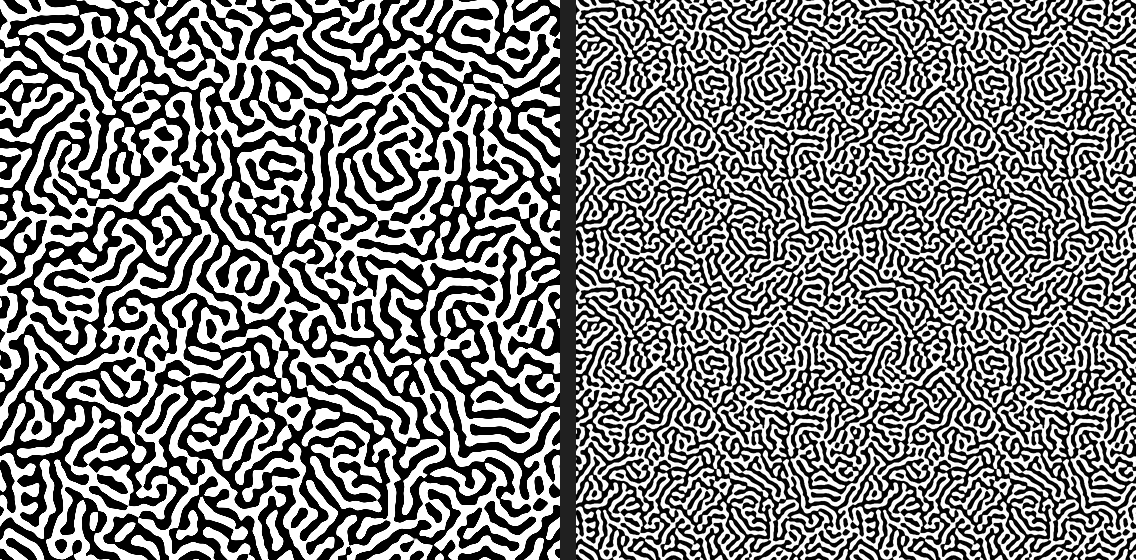
Left, the tile; right, the same tile 2 across and 2 down.
Write a WebGL 1 fragment shader that draws this pattern.

```glsl
precision highp float;

uniform vec2 u_resolution;

const float TAU = 6.2831853;
const float STRIPES = 35.0;      // stripe periods across the canvas
const float CELLS = 42.0;        // wavelet cells across the canvas
const float SEED_REACH = 9.0;    // squared radius of a random wavelet, in cells
const float DRAW_REACH = 4.0;    // squared radius of a drawn wavelet, in cells
const float EDGE_PIXELS = 0.3;   // half width of the smoothed edge
const vec3 BLACK = vec3(0.0);
const vec3 WHITE = vec3(1.0);

vec2 wrapCell(vec2 cell) {
    return floor(mod(cell + 0.5, CELLS));
}

vec2 hash2(vec2 cell, float seed) {
    vec3 q = fract((cell.xyx + seed) * vec3(0.1031, 0.1030, 0.0973));
    q += dot(q, q.yzx + 33.33);
    return fract((q.xx + q.yz) * q.zy);
}

vec2 randomUnit(vec2 cell, float seed) {
    return normalize(hash2(cell, seed) - 0.4999);
}

// Complex plane wave along the normal, fading out at the reach
vec2 wavelet(vec2 offset, vec2 normal, vec2 phasor, float reach) {
    float fade = max(0.0, 1.0 - dot(offset, offset) / reach);
    float angle = TAU * STRIPES / CELLS * dot(offset, normal);
    float c = cos(angle);
    float s = sin(angle);
    vec2 z = vec2(phasor.x * c - phasor.y * s, phasor.x * s + phasor.y * c);
    return z * fade * fade * fade;
}

// Best single stripe through a cell of random waves: normal (xy), phasor (zw)
vec4 localStripe(vec2 cell) {
    float value = 0.0;
    vec2 slope = vec2(0.0);
    vec3 bend = vec3(0.0);
    for (int y = -2; y <= 2; y++) {
        for (int x = -2; x <= 2; x++) {
            vec2 offset = vec2(float(x), float(y));
            vec2 source = wrapCell(cell + offset);
            vec2 n = randomUnit(source, 13.3);
            vec2 z = wavelet(-offset, n, randomUnit(source, 127.1), SEED_REACH);
            value += z.x;
            slope -= n * z.y;
            bend += z.x * vec3(n.x * n.x, n.x * n.y, n.y * n.y);
        }
    }
    // Main axis of a tensor that does not depend on the phase
    vec3 tensor = vec3(slope.x * slope.x, slope.x * slope.y, slope.y * slope.y) + value * bend;
    float angle = 0.5 * atan(2.0 * tensor.y, tensor.x - tensor.z + 0.000001);
    vec2 normal = vec2(cos(angle), sin(angle));
    vec2 phasor = normalize(vec2(value + 0.000001, -dot(normal, slope)));
    return vec4(normal, phasor);
}

// Signed distance to the nearest stripe edge, in stripe phase
float labyrinth(vec2 p) {
    vec2 base = floor(p);
    float value = 0.0;
    vec2 slope = vec2(0.0);
    for (int y = -1; y <= 2; y++) {
        for (int x = -1; x <= 2; x++) {
            vec2 cell = base + vec2(float(x), float(y));
            vec4 stripe = localStripe(cell);
            vec2 z = wavelet(p - cell, stripe.xy, stripe.zw, DRAW_REACH);
            value += z.x;
            slope -= stripe.xy * z.y;
        }
    }
    return value / max(length(slope), 0.02);
}

void main() {
    vec2 p = gl_FragCoord.xy / u_resolution * CELLS;
    float edge = EDGE_PIXELS * TAU * STRIPES / min(u_resolution.x, u_resolution.y);
    float stripe = smoothstep(-edge, edge, labyrinth(p));
    gl_FragColor = vec4(mix(BLACK, WHITE, stripe), 1.0);
}
```
